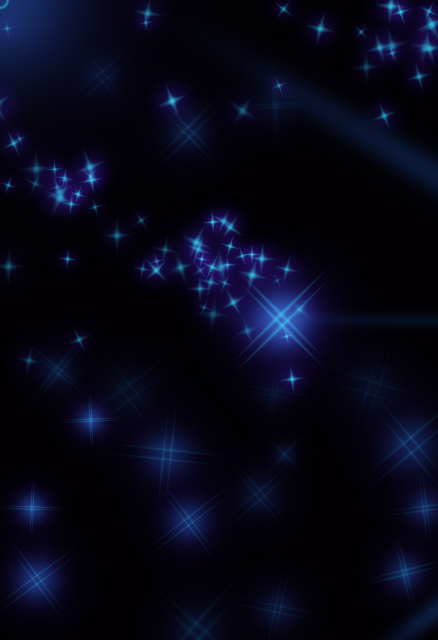
Give the GLSL for this background, as a Shadertoy shader.

```glsl
// Night sky of glinting cyan stars with violet halos, crossed by soft blue beams.
// Small sparkles are scattered in a diagonal swarm, a corner group and at random;
// large flares with split rays sit on a jittered grid. All lengths are in canvas heights.

const vec3 NIGHT  = vec3(0.006, 0.001, 0.014);
const vec3 CYAN   = vec3(0.05, 0.50, 0.60);
const vec3 BLUE   = vec3(0.08, 0.28, 0.62);
const vec3 VIOLET = vec3(0.07, 0.025, 0.23);
const vec3 BEAM   = vec3(0.035, 0.10, 0.23);

const int SWARM_COUNT  = 46;
const int CORNER_COUNT = 11;
const int STRAY_COUNT  = 22;
const int GRID_SIDE    = 4;    // large flares per row and column
const int FAINT_COUNT  = 3;
const vec2 SWARM_START = vec2(0.03, 0.77);
const vec2 SWARM_END   = vec2(0.40, 0.54);
const vec2 CORNER_POS  = vec2(0.59, 0.94);
const vec2 HERO_POS    = vec2(0.44, 0.50);

vec3 hash3(float n) {
    vec3 h = fract((n + 1.7) * vec3(0.1031, 0.1130, 0.0973));
    h += dot(h, h.yzx + 33.33);
    return fract((h.xxy + h.yzz) * h.zyx);
}

mat2 rotation(float a) {
    float c = cos(a), s = sin(a);
    return mat2(c, s, -s, c);
}

float gauss(float d, float width) {
    d /= width;
    return exp(-d * d);
}

// Tapered streak along x, never thinner than about a pixel
float ray(vec2 q, float len, float width) {
    float taper = clamp(1.0 - abs(q.x) / len, 0.0, 1.0);
    float w = max(width * (0.25 + 0.75 * taper), 0.65 / iResolution.y);
    return taper * gauss(q.y, w);
}

// Small four-pointed star with a slightly split shape
vec3 sparkle(vec2 q, float size, float power, vec3 rnd) {
    if (dot(q, q) > size * size * 6.0) return vec3(0.0);
    float halo = gauss(length(q), size * 0.95);
    float core = gauss(length(q), size * 0.24);
    float tilt = (rnd.x - 0.5) * 0.9 + (rnd.y > 0.75 ? 0.7 : 0.0);
    q *= rotation(tilt);
    float shift = size * 0.2 * (rnd.z - 0.3);
    float arms = ray(q, size, size * 0.11)
               + ray(q.yx, size * 1.15, size * 0.11)
               + 0.5 * ray(q + shift, size * 0.8, size * 0.07)
               + 0.5 * ray(q.yx + shift, size * 0.9, size * 0.07);
    return power * (CYAN * (arms * 0.8 + core * 0.8) + VIOLET * halo);
}

// Large flare: blue glow, doubled crossing rays and sometimes a one-sided blade
vec3 flare(vec2 q, float len, float power, vec3 rnd) {
    float r = length(q);
    vec3 glow = BLUE * gauss(r, len * 0.36) + VIOLET * gauss(r, len * 0.70);
    float tilt = rnd.x > 0.5 ? 0.75 + 0.3 * (rnd.y - 0.5) : 0.7 * (rnd.y - 0.5);
    q *= rotation(tilt);
    float split = len * mix(0.03, 0.10, rnd.z);
    float width = len * mix(0.012, 0.04, rnd.y);
    float rays = 0.0;
    for (float side = -1.0; side < 2.0; side += 2.0) {
        vec2 s = q + side * split * vec2(0.8, 1.0);
        rays += ray(s, len, width) + ray(s.yx, len * 0.9, width);
    }
    float edge = smoothstep(-0.002, 0.002, q.y - split);
    float blade = edge * exp(-max(q.y - split, 0.0) / (len * 0.13))
                * smoothstep(len, 0.0, abs(q.x)) * step(0.6, rnd.z);
    return power * (glow + CYAN * (rays * 0.55 + blade * 0.22));
}

// Soft band from a to b that brightens toward b
float beam(vec2 p, vec2 a, vec2 b, float width) {
    vec2 d = b - a;
    float along = dot(p - a, d) / dot(d, d);
    float across = dot(p - a, vec2(-d.y, d.x)) / length(d);
    return smoothstep(-0.3, 1.0, along) * gauss(across, width);
}

vec3 backdrop(vec2 p, float aspect) {
    vec3 col = NIGHT;
    col += BEAM * beam(p, vec2(0.33, 0.935), vec2(0.69, 0.72), 0.026);
    col += BEAM * vec3(0.3, 0.6, 0.5) * beam(p, vec2(0.36, 0.503), vec2(0.69, 0.498), 0.011);
    col += BEAM * 1.2 * beam(p, vec2(0.58, -0.03), vec2(0.70, 0.06), 0.017);
    // Lit upper left corner with a thin bright rim
    float corner = length(p - vec2(0.0, 1.0));
    col += vec3(0.08, 0.20, 0.48) * gauss(corner, 0.105);
    col += vec3(0.02, 0.02, 0.08) * gauss(corner, 0.23);
    col += CYAN * gauss(corner - 0.012, 0.002);
    return col;
}

void mainImage(out vec4 fragColor, in vec2 fragCoord) {
    vec2 p = fragCoord / iResolution.y;
    float aspect = iResolution.x / iResolution.y;
    vec3 col = backdrop(p, aspect);

    // Small sparkles: swarm first, then corner group, then strays
    for (int i = 0; i < SWARM_COUNT + CORNER_COUNT + STRAY_COUNT; i++) {
        vec3 a = hash3(float(i) * 3.0), b = hash3(float(i) * 3.0 + 211.0);
        vec2 spread = vec2(a.y + b.x, a.z + b.y) - 1.0;
        vec2 pos = mix(SWARM_START, SWARM_END, a.x) + spread * vec2(0.09, 0.085);
        if (i >= SWARM_COUNT) pos = CORNER_POS + spread * vec2(0.12, 0.09);
        if (i >= SWARM_COUNT + CORNER_COUNT) pos = vec2(a.x * aspect, mix(0.40, 1.0, a.y));
        float size = mix(0.011, 0.029, b.z);
        col += sparkle(p - pos, size, mix(0.3, 1.1, a.z), b);
    }

    // Large flares over the lower half
    vec2 cell = vec2(aspect, 0.48) / float(GRID_SIDE);
    for (int i = 0; i < GRID_SIDE * GRID_SIDE; i++) {
        vec3 a = hash3(float(i) * 5.0 + 503.0), b = hash3(float(i) * 5.0 + 907.0);
        vec2 pos = (vec2(i % GRID_SIDE, i / GRID_SIDE) + 0.1 + 0.8 * a.xy) * cell;
        col += flare(p - pos, mix(0.045, 0.105, b.x), mix(0.15, 0.95, a.z * a.z), b.yzx);
    }

    // Dim flares near the top, then the brightest one
    for (int i = 0; i < FAINT_COUNT; i++) {
        float k = float(i);
        vec2 pos = vec2(0.16 + 0.135 * k, 0.83 + 0.05 * cos(k * 2.4));
        col += flare(p - pos, 0.08, 0.16 + 0.14 * mod(k, 2.0), hash3(k + 71.0));
    }
    col += flare(p - HERO_POS, 0.105, 1.5, vec3(0.9, 0.6, 0.5));

    fragColor = vec4(1.0 - exp(-col), 1.0);
}
```
